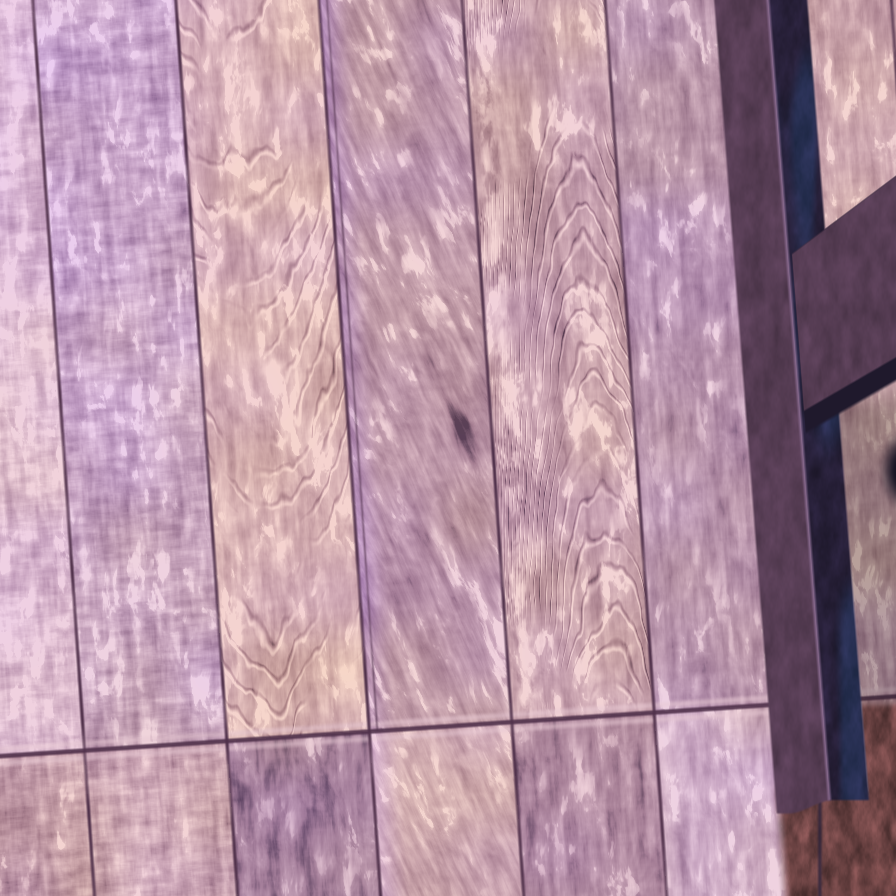
This texture is drawn by a Shadertoy shader. Its source:

```glsl
// Weathered mauve floor planks, slightly tilted, with a dark chair leg and rail at the right.

// Plank layout, in canvas units
const float PITCH = 0.1597;
const float FIRST_SEAM = 0.0365;
const float SEAM_LEAN = 0.069;
const float BUTT_HEIGHT = 0.156;
const float BUTT_LEAN = 0.0667;
const float SEAM_HALF = 0.0018;
const float BUTT_HALF = 0.0025;

// Brightness and warmth of each plank, left to right
const float UPPER_TONE[8] = float[](0.91, 0.72, 0.79, 0.58, 0.66, 0.57, 0.66, 0.55);
const float LOWER_TONE[8] = float[](0.66, 0.74, 0.40, 0.72, 0.48, 0.78, 0.50, 0.40);
const float UPPER_WARM[8] = float[](0.2, -0.2, 1.0, 0.3, 0.6, -0.2, 0.7, 0.9);
const float LOWER_WARM[8] = float[](0.7, 0.6, -0.1, 0.6, 0.2, -0.2, 0.5, 0.8);

// Colours
const vec3 WOOD_DARK = vec3(0.35, 0.25, 0.35);
const vec3 WOOD_LOW = vec3(0.64, 0.49, 0.58);
const vec3 WOOD_MID = vec3(0.78, 0.64, 0.71);
const vec3 WOOD_LIGHT = vec3(0.91, 0.79, 0.83);
const vec3 WARM_SHIFT = vec3(0.02, 0.005, -0.06);
const vec3 LILAC_SHIFT = vec3(-0.015, -0.02, 0.06);
const vec3 SEAM = vec3(0.31, 0.19, 0.29);
const vec3 BROWN = vec3(0.45, 0.28, 0.28);
const vec3 LEG_FRONT = vec3(0.34, 0.24, 0.33);
const vec3 LEG_SIDE = vec3(0.16, 0.13, 0.23);
const vec3 LEG_GLINT = vec3(0.55, 0.43, 0.58);

// Chair leg edges at the top of the canvas
const float LEG_LEAN = 0.077;
const float LEG_LEFT = 0.797;
const float LEG_RIDGE = 0.857;
const float LEG_RIGHT = 0.901;

float hash(vec2 p) {
  vec3 h = fract(vec3(p.xyx) * 0.1031);
  h += dot(h, h.yzx + 33.33);
  return fract((h.x + h.y) * h.z);
}

float noise(vec2 p) {
  vec2 i = floor(p), f = fract(p);
  f = f * f * (3.0 - 2.0 * f);
  return mix(mix(hash(i), hash(i + vec2(1, 0)), f.x),
             mix(hash(i + vec2(0, 1)), hash(i + vec2(1, 1)), f.x), f.y);
}

float fbm(vec2 p) {
  float sum = 0.0, amp = 0.53;
  for (int i = 0; i < 4; i++) {
    sum += amp * noise(p);
    p = p * 2.03 + 17.7;
    amp *= 0.5;
  }
  return sum;
}

// Coverage where d is positive
float cover(float d, float soft) { return smoothstep(-soft, soft, d); }
float stroke(float d, float halfWidth, float soft) { return cover(halfWidth - abs(d), soft); }

// Soft leaning ellipse
float spot(vec2 d, vec2 size, float lean) {
  d.x += lean * d.y;
  return 1.0 - smoothstep(0.3, 1.0, length(d / size));
}

vec3 woodRamp(float t) {
  t *= 3.0;
  vec3 c = mix(WOOD_DARK, WOOD_LOW, clamp(t, 0.0, 1.0));
  c = mix(c, WOOD_MID, clamp(t - 1.0, 0.0, 1.0));
  return mix(c, WOOD_LIGHT, clamp(t - 2.0, 0.0, 1.25));
}

vec3 planks(vec2 p, float soft) {
  float column = (p.x - FIRST_SEAM - SEAM_LEAN * (1.0 - p.y)) / PITCH;
  float along = p.y - BUTT_HEIGHT - BUTT_LEAN * p.x;
  float across = fract(column);
  int id = clamp(int(floor(column)) + 1, 0, 7);
  bool upper = along > 0.0;
  float tone = upper ? UPPER_TONE[id] : LOWER_TONE[id];
  float warm = upper ? UPPER_WARM[id] : LOWER_WARM[id];
  vec2 q = vec2(across * PITCH, along) + vec2(float(id) * 3.7, upper ? 9.0 : 2.0);
  vec2 g = q;
  if (id == 3) g.x += 0.35 * along;

  // Blotches, long grain, flecks and cross scratches
  float blotch = fbm(q * vec2(24, 12));
  float fleck = fbm(g * vec2(95, 42) + 2.0 * blotch);
  tone += 0.42 * (blotch - 0.5) + 0.5 * (fbm(g * vec2(150, 15)) - 0.5);
  tone += 0.55 * (fleck - 0.5) + 0.28 * smoothstep(0.58, 0.7, fleck) * smoothstep(0.38, 0.6, blotch);
  tone += (id < 2 ? 0.5 : 0.12) * (fbm(q * vec2(34, 140)) - 0.5);

  // Curved growth rings on two planks
  float offset = across - (id == 2 ? 0.35 : 0.72);
  float bend = (id == 2 ? -0.35 : 1.3) * offset * offset;
  float ring = fract(24.0 * (along + bend) + 2.5 * fbm(q * vec2(22, 9)));
  float figure = upper && (id == 2 || id == 4) ? smoothstep(0.42, 0.62, fbm(q * 11.0 + 5.0)) : 0.0;
  tone += 0.32 * figure * (stroke(ring - 0.42, 0.06, 0.06) - stroke(ring - 0.6, 0.06, 0.06));

  // Worn strip, knots and a slanted scratch
  if (upper && id == 4) tone += 0.3 * stroke(across - 0.12, 0.05, 0.06) * smoothstep(0.35, 0.55, fleck);
  tone -= 0.4 * spot(p - vec2(0.52, 0.512), vec2(0.016, 0.048), 0.38);
  tone += 0.22 * spot(p - vec2(0.505, 0.635), vec2(0.006, 0.1), 0.52);
  tone += 0.3 * spot(p - vec2(0.307, 0.586), vec2(0.02, 0.018), 0.0);

  // Lilac light from the upper left
  float lilac = p.y * (1.0 - smoothstep(0.0, 0.5, p.x)) + 0.9 * (noise(q * 13.0) - 0.4);
  if (id == 3) lilac += 1.0 - smoothstep(0.0, 0.22, across);
  vec3 col = woodRamp(tone) + WARM_SHIFT * warm + LILAC_SHIFT * lilac;

  // Uneven long seams, one doubled, and the cross seam with pale lips
  float edge = (across - step(0.5, across)) * PITCH;
  float seam = stroke(edge, SEAM_HALF, soft + 0.0008);
  if (upper && id == 3) seam = max(seam, 0.7 * stroke(edge - 0.009, 0.001, soft + 0.001));
  seam *= 0.65 + 0.35 * noise(vec2(column, along * 30.0));
  col = mix(col, WOOD_LIGHT, 0.5 * stroke(abs(along) - 0.008, 0.003, 0.003));
  col = mix(col, SEAM, seam);
  return mix(col, SEAM, 0.9 * stroke(along, BUTT_HALF, soft + 0.0008));
}

void mainImage(out vec4 fragColor, in vec2 fragCoord) {
  vec2 p = fragCoord / iResolution.xy;
  float soft = 0.8 / iResolution.y, edge = soft + 0.001;
  float legX = p.x - LEG_LEAN * (1.0 - p.y);
  float grain = fbm(p * vec2(90, 40));
  float outside = cover(legX - LEG_RIGHT, edge);
  vec3 col = planks(p, soft);

  // Brown floor, shade and a dark knob beyond the leg
  float beyond = cover(legX - 0.8, 0.008) * cover(0.215 - p.y, 0.008) * max(outside, cover(0.12 - p.y, 0.01));
  vec3 brown = BROWN * (0.45 + grain);
  brown = mix(brown, LEG_SIDE, 0.7 * stroke(p.x - 0.915, 0.002, 0.002));
  col *= 1.0 - 0.25 * outside * cover(0.56 - p.y, 0.03);
  col = mix(col, brown, beyond);
  col = mix(col, LEG_SIDE * 0.6, spot(p - vec2(1.01, 0.475), vec2(0.032, 0.05), 0.0));

  // Leg: bluish side, mauve front, glint on the ridge
  float foot = cover(p.y - 0.092 - 0.015 * smoothstep(0.88, 0.93, p.x), 0.002);
  float side = cover(legX - LEG_RIDGE, soft) * (1.0 - outside) * foot;
  float front = cover(legX - LEG_LEFT, edge) * cover(LEG_RIDGE - legX, soft) * foot;
  float sheen = smoothstep(0.4, 0.8, noise(p * vec2(40, 7)));
  col = mix(col, LEG_SIDE * (0.6 + 0.7 * grain) + vec3(0.0, 0.06, 0.1) * sheen, side);
  vec3 mauve = LEG_FRONT * (0.8 + 0.4 * grain);
  col = mix(col, mauve, front);
  col = mix(col, LEG_GLINT, 0.75 * foot * stroke(legX - LEG_RIDGE, 0.0018, edge));

  // Rail with a dark underside
  float railBase = p.y - 0.542 - 0.58 * (p.x - 0.898);
  float rail = cover(legX - LEG_RIDGE - 0.005, soft) * cover(0.745 + 0.75 * (p.x - 0.922) - p.y, edge);
  col = mix(col, LEG_SIDE * 0.75, rail * cover(railBase + 0.026, 0.003));
  col = mix(col, mauve, rail * cover(railBase, edge));
  fragColor = vec4(clamp(col, 0.0, 1.0), 1.0);
}
```
